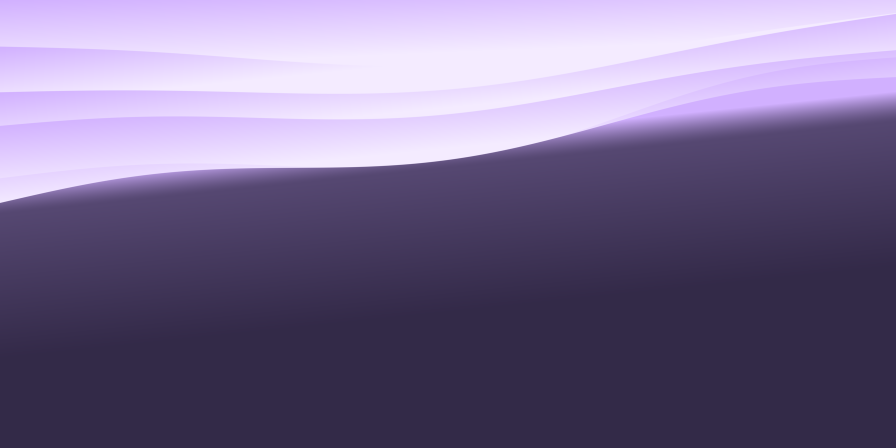
Reproduce this background procedurally as a Shadertoy shader.

```glsl
// Layered lilac waves flowing above a dark violet slope with a soft glow.
#define LILAC vec3(0.82, 0.69, 1.0)
#define PALE vec3(0.955, 0.92, 1.0)
#define DUSK vec3(0.335, 0.28, 0.445)
#define NIGHT vec3(0.20, 0.163, 0.283)
#define SKY_TILT 8.0
#define BAND_TILT 20.0
#define SLOPE_TILT 20.6
#define GLOW_START 41.0
#define GLOW_END 47.7
#define NIGHT_START 80.0

const float PI = 3.14159265;

// Edge depth: a straight line plus four sine harmonics.
float waveEdge(float x, float left, float right, vec4 harmonics) {
    return mix(left, right, x)
         + dot(harmonics, sin(PI * x * vec4(1.0, 2.0, 3.0, 4.0)));
}

// Smooth coverage of the area below an edge.
float below(float depth, float edge) {
    float pixel = 100.0 / iResolution.y;
    return smoothstep(-0.7, 0.7, (depth - edge) / pixel);
}

// Lilac fading to pale between two depths.
vec3 bandColor(float depth, float start, float end) {
    return mix(LILAC, PALE, clamp((depth - start) / (end - start), 0.0, 1.0));
}

// Dark slope: lilac glow, then dusk sinking into night.
vec3 slopeColor(float depth) {
    float body = clamp((depth - GLOW_END) / (NIGHT_START - GLOW_END), 0.0, 1.0);
    float glow = 1.0 - clamp((depth - GLOW_START) / (GLOW_END - GLOW_START), 0.0, 1.0);
    return mix(mix(DUSK, NIGHT, body), LILAC, pow(glow, 1.4));
}

void mainImage(out vec4 fragColor, in vec2 fragCoord) {
    // Depth is the percentage of canvas height, measured from the top.
    vec2 uv = fragCoord / iResolution.xy;
    float x = uv.x;
    float depth = 100.0 * (1.0 - uv.y);
    float tilted = depth + BAND_TILT * x;

    // Wave edges from top to bottom
    float edge1 = waveEdge(x, 10.4, 2.9, vec4(7.3, -0.44, -0.83, -0.05));
    float edge2 = waveEdge(x, 20.6, 3.1, vec4(7.1, -0.03, -1.04, 0.03));
    float edge3 = waveEdge(x, 28.1, 11.2, vec4(4.35, 0.23, -1.51, -0.13));
    float edge4 = waveEdge(x, 39.8, 12.8, vec4(7.16, 0.52, -2.92, 0.31));
    float slopeEdge = waveEdge(x, 45.3, 17.2, vec4(1.9, -0.1, -2.55, 0.04));

    // Pale bands, each covering the one above
    vec3 color = bandColor(depth + SKY_TILT * x, 0.0, 15.6);
    color = mix(color, bandColor(tilted, 10.4, 23.4), below(depth, edge1));
    color = mix(color, bandColor(tilted, 20.6, 33.9), below(depth, edge2));
    color = mix(color, bandColor(tilted, 27.6, 43.0), below(depth, edge3));
    color = mix(color, bandColor(tilted, 31.0, 45.6), below(depth, edge4));

    // Dark foreground
    color = mix(color, slopeColor(depth + SLOPE_TILT * x), below(depth, slopeEdge));
    fragColor = vec4(color, 1.0);
}
```
